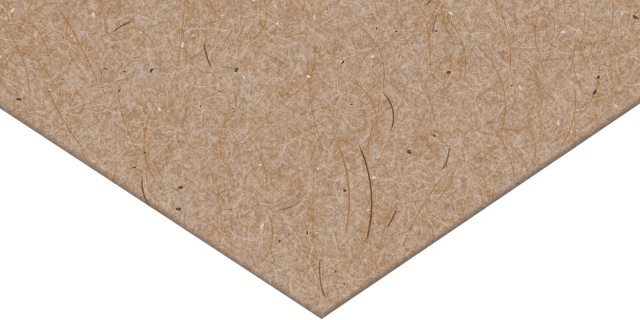
A Shadertoy shader for this texture:

```glsl
// Recycled kraft paper flap with loose fibres and flecks, pointing down over white.

const vec3 WHITE = vec3(1.0);
const vec3 WARM_PULP = vec3(0.675, 0.535, 0.410);
const vec3 PALE_PULP = vec3(0.735, 0.652, 0.592);
const vec3 PALE_FIBRE = vec3(0.83, 0.75, 0.69);
const vec3 BROWN_FIBRE = vec3(0.58, 0.41, 0.25);
const vec3 OCHRE_FIBRE = vec3(0.62, 0.40, 0.17);
const vec3 DARK_FIBRE = vec3(0.32, 0.20, 0.13);
const vec3 DARK_FLECK = vec3(0.27, 0.22, 0.20);
const vec3 LIGHT_FLECK = vec3(0.88, 0.85, 0.82);
const vec3 BLUE_FLECK = vec3(0.48, 0.59, 0.66);
const vec3 EDGE_SHADOW = vec3(0.42, 0.37, 0.34);

const vec2 TIP = vec2(1.005, 0.003);    // lowest point, in canvas heights
const vec2 SLOPES = vec2(0.655, 0.677); // left and right edge
const float EDGE_WIDTH = 0.022;
const float HAIR = 0.0016;              // half width of a fine fibre
const float GRAIN = 0.17;               // brightness contrast of the pulp
const int HAIR_LAYERS = 5;
const float HALF_PI = 1.5708;

vec3 hash3(vec2 p) {
    vec3 q = fract(p.xyx * vec3(0.1031, 0.1030, 0.0973));
    q += dot(q, q.yxz + 33.33);
    return fract((q.xxy + q.yzz) * q.zyx);
}

float noise(vec2 p) {
    vec2 i = floor(p), f = fract(p);
    f = f * f * (3.0 - 2.0 * f);
    float low = mix(hash3(i).x, hash3(i + vec2(1, 0)).x, f.x);
    float high = mix(hash3(i + vec2(0, 1)).x, hash3(i + vec2(1, 1)).x, f.x);
    return mix(low, high, f.y);
}

vec2 rotate(vec2 p, float angle) {
    float c = cos(angle), s = sin(angle);
    return vec2(c * p.x + s * p.y, c * p.y - s * p.x);
}

float cover(float dist, float pixel) {
    return 1.0 - smoothstep(-0.7 * pixel, 0.7 * pixel, dist);
}

// Curved strand centred on the origin, fading at both ends
float strand(vec2 p, float angle, float halfLength, float bend, float halfWidth, float pixel) {
    vec2 q = rotate(p, angle);
    float along = q.x / halfLength;
    float dist = abs(q.y - bend * halfLength * along * along) - halfWidth;
    return cover(dist, pixel) * (1.0 - smoothstep(0.7, 1.0, abs(along)));
}

// One strand per kept cell; spread is the largest tilt from vertical
float fibres(vec2 p, float cell, float halfWidth, float spread, float keep, float seed, float pixel) {
    vec2 home = floor(p / cell);
    float mask = 0.0;
    for (int y = -1; y <= 1; y++)
    for (int x = -1; x <= 1; x++) {
        vec2 id = home + vec2(x, y);
        vec3 place = hash3(id + seed * 17.3 + 50.0);
        vec3 form = hash3(id + seed * 29.7 + 150.0);
        if (place.z > keep) continue;
        float angle = HALF_PI + (form.x * 2.0 - 1.0) * spread;
        float halfLength = cell * mix(0.25, 0.8, form.y);
        float s = strand(p - (id + place.xy) * cell, angle, halfLength,
                         form.z - 0.5, halfWidth, pixel);
        mask = max(mask, s * mix(0.45, 1.0, fract(form.z * 7.0)));
    }
    return mask;
}

// Scattered ragged specks, tinted by kind
vec3 addFlecks(vec3 colour, vec2 p, float cell, float keep, float seed, float pixel) {
    vec2 home = floor(p / cell);
    float ragged = 0.6 + 0.8 * noise(p * 210.0);
    for (int y = -1; y <= 1; y++)
    for (int x = -1; x <= 1; x++) {
        vec2 id = home + vec2(x, y);
        vec3 place = hash3(id + seed * 13.1 + 250.0);
        vec3 form = hash3(id + seed * 37.9 + 350.0);
        if (place.z > keep) continue;
        vec2 q = rotate(p - (id + place.xy) * cell, form.x * 6.283);
        float radius = mix(0.002, 0.0065, form.y * form.y);
        float mask = cover(length(q * vec2(0.75, 1.4)) - radius * ragged, pixel);
        vec3 tint = form.z < 0.4 ? DARK_FLECK : form.z < 0.87 ? LIGHT_FLECK : BLUE_FLECK;
        colour = mix(colour, tint, 0.8 * mask);
    }
    return colour;
}

vec3 paper(vec2 p, float pixel) {
    // Mottled pulp
    float fine = noise(rotate(p, 0.5) * 190.0);
    float medium = noise(rotate(p, 1.1) * 85.0 + 40.0);
    float broad = noise(rotate(p, 0.8) * 14.0 + 90.0);
    float pale = 0.5 + 1.5 * (0.4 * fine + 0.4 * medium + 0.2 * broad - 0.5);
    vec3 colour = mix(WARM_PULP, PALE_PULP, clamp(pale, 0.0, 1.0));
    float light = 0.6 * noise(rotate(p, 0.3) * 230.0 + 15.0) + 0.4 * noise(p * 110.0 + 70.0);
    colour += GRAIN * (light - 0.5);

    // Matted short hairs
    for (int i = 0; i < HAIR_LAYERS; i++) {
        float seed = float(i) + 1.0;
        colour = mix(colour, BROWN_FIBRE, 0.45 * fibres(p, 0.08, HAIR, 1.4, 0.95, seed, pixel));
        colour = mix(colour, PALE_FIBRE, 0.55 * fibres(p, 0.07, HAIR, HALF_PI, 0.95, seed + 10.0, pixel));
    }

    // Longer upright strands and rare dark ones
    for (int i = 0; i < 2; i++)
        colour = mix(colour, OCHRE_FIBRE, 0.65 * fibres(p, 0.2, HAIR, 0.55, 0.7, float(i) + 21.0, pixel));
    colour = mix(colour, DARK_FIBRE, 0.75 * fibres(p, 0.09, 0.0022, 1.2, 0.06, 31.0, pixel));
    colour = mix(colour, OCHRE_FIBRE, 0.8 * strand(p - vec2(1.09, 0.41), 1.65, 0.16, 0.18, 0.002, pixel));
    colour = mix(colour, DARK_FIBRE, 0.75 * strand(p - vec2(1.16, 0.40), 1.65, 0.17, 0.2, 0.0023, pixel));

    colour = addFlecks(colour, p, 0.11, 0.35, 1.0, pixel);
    return addFlecks(colour, p, 0.06, 0.2, 2.0, pixel);
}

void mainImage(out vec4 fragColor, in vec2 fragCoord) {
    float pixel = 1.0 / iResolution.y;
    vec2 p = fragCoord * pixel;
    bool rightSide = p.x > TIP.x;
    float slope = rightSide ? SLOPES.y : SLOPES.x;
    float inside = (p.y - TIP.y - slope * abs(p.x - TIP.x)) / sqrt(1.0 + slope * slope);

    // Shaded rim, then cut out over white
    float rim = (rightSide ? 0.75 : 0.6) * (1.0 - smoothstep(0.0, EDGE_WIDTH, inside));
    vec3 colour = mix(paper(p, pixel), EDGE_SHADOW, rim);
    fragColor = vec4(mix(WHITE, colour, cover(-inside, pixel)), 1.0);
}
```
